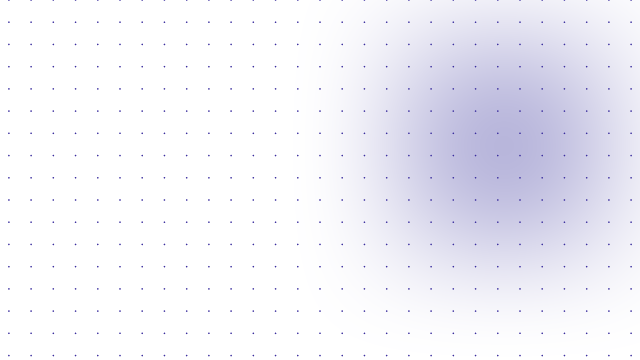
Write a Shadertoy shader that draws this background.

```glsl
// A white page with a soft lavender glow on the right and a grid of tiny
// indigo dots. The glow is a product of two smooth compact bumps; the dots
// are a circle distance repeated over square cells hung from the top edge.

#define GLOW_CENTER   vec2(1.400, 0.595)   // in canvas heights
#define GLOW_REACH    0.66
#define GLOW_FALLOFF  3.2
#define GLOW_COLOR    vec3(0.722, 0.714, 0.860)
#define PAGE_COLOR    vec3(1.0)
#define DOT_COLOR     vec3(0.23, 0.18, 0.62)
#define DOT_SPACING   (1.0 / 16.2)
#define DOT_SHIFT     vec2(0.4, 0.0)       // in cells, from the top left
#define DOT_RADIUS    0.0021

// Bell shape that reaches exactly zero at the glow's reach on each axis
float glowAmount(vec2 p) {
    vec2 q = (p - GLOW_CENTER) / GLOW_REACH;
    vec2 bump = pow(max(1.0 - q * q, 0.0), vec2(GLOW_FALLOFF));
    return bump.x * bump.y;
}

// Antialiased coverage of the nearest dot
float dotCoverage(vec2 p, float pixel) {
    vec2 cell = vec2(p.x, 1.0 - p.y) / DOT_SPACING - DOT_SHIFT;
    vec2 offset = (fract(cell + 0.5) - 0.5) * DOT_SPACING;
    return clamp(0.5 + (DOT_RADIUS - length(offset)) / pixel, 0.0, 1.0);
}

void mainImage(out vec4 fragColor, in vec2 fragCoord) {
    float pixel = 1.0 / iResolution.y;
    vec2 p = fragCoord * pixel;

    vec3 color = mix(PAGE_COLOR, GLOW_COLOR, glowAmount(p));
    color = mix(color, DOT_COLOR, dotCoverage(p, pixel));

    fragColor = vec4(color, 1.0);
}
```
